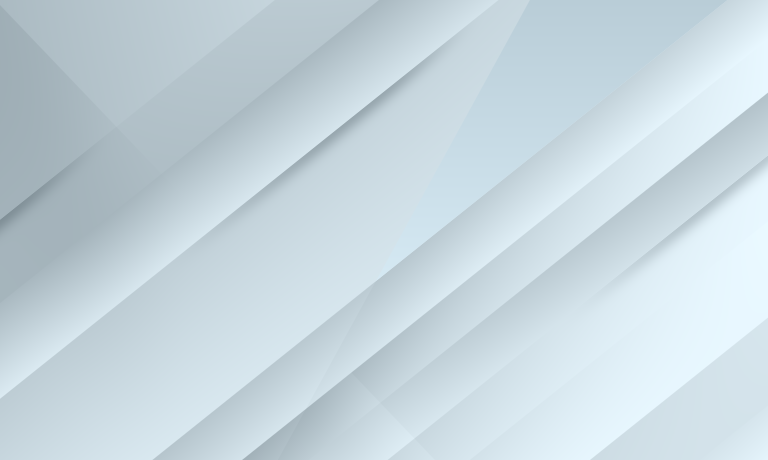
Write a WebGL 2 fragment shader that draws this background.

```glsl
#version 300 es
precision highp float;
// Pale blue-grey background of overlapping diagonal paper strips with soft shadows.

#define SLOPE 0.8
#define TINT vec3(0.0, 0.06, 0.09)
#define BLUE_SHIFT vec3(-0.01, 0.008, 0.018)
#define SHADOW_WIDTH 0.045
#define STRIPS 11

uniform vec2 u_resolution;
out vec4 outColor;

// Each strip: where it starts across the diagonal, then its left and right x.
const vec3 SPAN[STRIPS] = vec3[](
    vec3(0.0, 0.0, 0.60), vec3(0.478, 0.0, 0.83), vec3(0.659, 0.0, 1.09),
    vec3(0.867, 0.0, 1.15), vec3(1.265, 0.33, 1.67), vec3(1.421, 0.53, 1.67),
    vec3(1.537, 0.67, 1.67), vec3(1.674, 0.84, 1.67), vec3(1.817, 1.02, 1.67),
    vec3(2.026, 1.28, 1.67), vec3(2.217, 1.52, 1.67));

// Tones of each strip: upper edge left and right, lower edge left and right.
const vec4 TONES[STRIPS] = vec4[](
    vec4(0.67, 0.80, 0.655, 0.775), vec4(0.66, 0.76, 0.65, 0.73),
    vec4(0.67, 0.66, 0.86, 0.83), vec4(0.74, 0.78, 0.86, 0.83),
    vec4(0.71, 0.78, 0.82, 0.91), vec4(0.63, 0.91, 0.74, 0.91),
    vec4(0.77, 0.70, 0.86, 0.81), vec4(0.77, 0.91, 0.83, 0.91),
    vec4(0.82, 0.92, 0.90, 0.91), vec4(0.80, 0.84, 0.82, 0.83),
    vec4(0.83, 0.84, 0.91, 0.93));

// Smooth step one pixel wide around a signed distance of zero.
float edge(float d) {
    float pixel = 1.0 / u_resolution.y;
    return smoothstep(-0.7 * pixel, 0.7 * pixel, d);
}

// Bilinear tone inside one strip.
float stripTone(int i, float across, float x) {
    float end = i < STRIPS - 1 ? SPAN[i + 1].x : 2.4;
    float t = clamp((across - SPAN[i].x) / (end - SPAN[i].x), 0.0, 1.0);
    float u = clamp((x - SPAN[i].y) / (SPAN[i].z - SPAN[i].y), 0.0, 1.0);
    vec2 ends = mix(TONES[i].xy, TONES[i].zw, t);
    return mix(ends.x, ends.y, u);
}

// Soft shadow cast below a strip edge.
float shadow(float across, float start) {
    float d = (across - start) / SHADOW_WIDTH;
    return edge(across - start) * exp(-d * d * 2.5);
}

void main() {
    vec2 p = gl_FragCoord.xy / u_resolution.y;
    float down = 1.0 - p.y;
    float across = SLOPE * p.x + down;

    // Signed distances to the steep fold and to the falling crease.
    float steep = (p.x - 1.152 + 0.548 * down) * 0.877;
    float crease = (down - 0.011 - 1.046 * p.x) * 0.691;

    // Strips, stacked from the upper left to the lower right.
    float tone = stripTone(0, across, p.x);
    for (int i = 1; i < STRIPS; i++) {
        float cover = edge((across - SPAN[i].x) / length(vec2(SLOPE, 1.0)));
        tone = mix(tone, stripTone(i, across, p.x), cover);
    }

    // Blue panel on the right of the steep fold.
    float panel = edge(steep) * edge(across - SPAN[3].x) * edge(SPAN[4].x - across);
    tone = mix(tone, 0.735 + 0.18 * down, panel);

    // Faint continuation of the fold and the crease.
    float lower = edge(across - SPAN[4].x);
    tone -= 0.02 * edge(steep) * lower * (1.0 - smoothstep(0.0, 0.2, steep));
    tone -= 0.045 * edge(crease) * (1.0 - smoothstep(0.05, 0.42, p.x))
          * (1.0 - smoothstep(0.05, 0.5, crease));
    tone += 0.02 * edge(crease) * edge(across - SPAN[5].x)
          * (1.0 - smoothstep(0.0, 0.15, crease));

    // Shadows that swell and fade along three edges.
    tone -= 0.14 * shadow(across, SPAN[1].x) * (1.0 - smoothstep(0.0, 0.26, p.x));
    tone -= 0.17 * shadow(across, SPAN[3].x) * smoothstep(0.34, 0.75, p.x)
          * (1.0 - smoothstep(0.82, 1.06, p.x));
    tone -= 0.18 * shadow(across, SPAN[7].x) * smoothstep(1.2, 1.55, p.x);

    vec3 color = vec3(tone) + TINT + BLUE_SHIFT * panel;
    outColor = vec4(clamp(color, 0.0, 1.0), 1.0);
}
```
